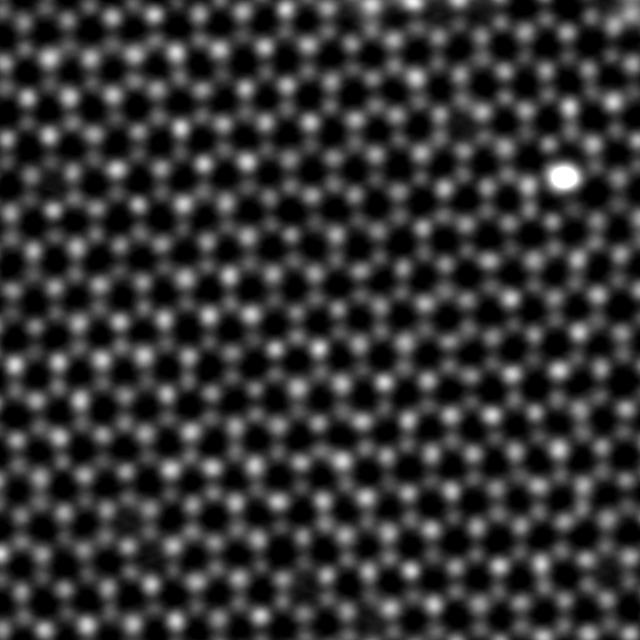
Give the GLSL for this pattern, as a Shadertoy shader.

```glsl
// Tilted honeycomb lattice of soft bright and dim dots around black holes, in greyscale.

const vec2 STEP_ACROSS = vec2(0.0677, 0.0038);
const vec2 STEP_DOWN = vec2(0.0358, -0.0572);
const vec2 LATTICE_ORIGIN = vec2(0.0495, 0.6484);

// Dot sites inside one cell, in lattice coordinates (the hole is at zero)
const vec2 BRIGHT_SITE = vec2(-1.0, 2.0) / 3.0;
const vec2 DIM_SITE = vec2(1.0, 1.0) / 3.0;

float hash(vec2 cell, float seed) {
    return fract(sin(dot(cell, vec2(127.1, 311.7)) + seed * 74.7) * 43758.5);
}

// Random value centred on zero, from -1 to 1
float spread(vec2 cell, float seed) {
    return 2.0 * hash(cell, seed) - 1.0;
}

float glow(vec2 offset, vec2 radius) {
    vec2 q = offset / radius;
    return exp(-0.5 * dot(q, q));
}

// Soft layered sine noise, roughly -1 to 1
float layeredSines(vec2 p) {
    float sum = 0.0;
    float weight = 0.5;
    mat2 turn = mat2(0.8, 0.6, -0.6, 0.8);
    for (int i = 0; i < 4; i++) {
        sum += weight * sin(p.x + 1.7 * sin(p.y)) * cos(p.y + float(i));
        p = turn * p * 1.7 + 3.1;
        weight *= 0.65;
    }
    return sum;
}

// One dot with its own brightness, size and displacement
float softDot(vec2 uv, mat2 basis, vec2 cell, vec2 site, float level, float vary, float wander, float seed) {
    vec2 drift = wander * vec2(spread(cell, seed), spread(cell, seed + 1.0));
    vec2 centre = LATTICE_ORIGIN + basis * (cell + site) + drift;
    float brightness = level + vary * spread(cell, seed + 2.0);
    vec2 radius = 0.0120 + 0.0011 * vec2(spread(cell, seed + 3.0), spread(cell, seed + 4.0));
    return brightness * glow(uv - centre, radius);
}

// Sum of nearby dots, with a faint haze filling a few holes
float lattice(vec2 uv, float wander) {
    mat2 basis = mat2(STEP_ACROSS, STEP_DOWN);
    vec2 base = floor(inverse(basis) * (uv - LATTICE_ORIGIN));
    float sum = 0.0;
    for (int j = -1; j <= 2; j++) {
        for (int i = -1; i <= 2; i++) {
            vec2 cell = base + vec2(i, j);
            sum += softDot(uv, basis, cell, BRIGHT_SITE, 0.74, 0.15, wander, 1.0);
            sum += softDot(uv, basis, cell, DIM_SITE, 0.45, 0.09, wander, 7.0);
            float filled = step(0.96, hash(cell, 13.0));
            sum += softDot(uv, basis, cell, vec2(0.0), 0.12 * filled, 0.0, wander, 14.0);
        }
    }
    return sum;
}

void mainImage(out vec4 fragColor, in vec2 fragCoord) {
    vec2 uv = fragCoord / iResolution.y;

    // Slight bending of the rows, with more disorder towards the right
    vec2 bend = 0.0012 * vec2(layeredSines(uv * 17.0), layeredSines(uv.yx * 19.0 + 5.0));
    float wander = mix(0.0022, 0.0036, smoothstep(0.7, 1.0, uv.x));
    float shade = lattice(uv + bend, wander);

    // Uneven exposure and a dulled patch beside the hot spot
    shade *= 1.0 + 0.12 * layeredSines(uv * 24.0 + 2.0);
    shade *= 1.0 - 0.45 * glow(uv - vec2(0.925, 0.70), vec2(0.026));

    // Mottled grain over a black level that swallows the holes
    shade += 0.028 * layeredSines(uv * 170.0) - 0.06;

    // Haze on the top edge and in the corner
    shade += 0.32 * glow(uv - vec2(0.575, 0.985), vec2(0.022, 0.018));
    shade += 0.35 * glow(uv - vec2(0.635, 1.0), vec2(0.016, 0.012));
    shade += 0.32 * glow(uv - vec2(1.0, 0.99), vec2(0.02, 0.025));

    // Single tilted hot spot
    vec2 toSpot = mat2(0.8, 0.6, -0.6, 0.8) * (uv - vec2(0.879, 0.723));
    shade += 1.5 * glow(toSpot, vec2(0.0130, 0.0160));

    fragColor = vec4(vec3(clamp(shade, 0.0, 1.0)), 1.0);
}
```
